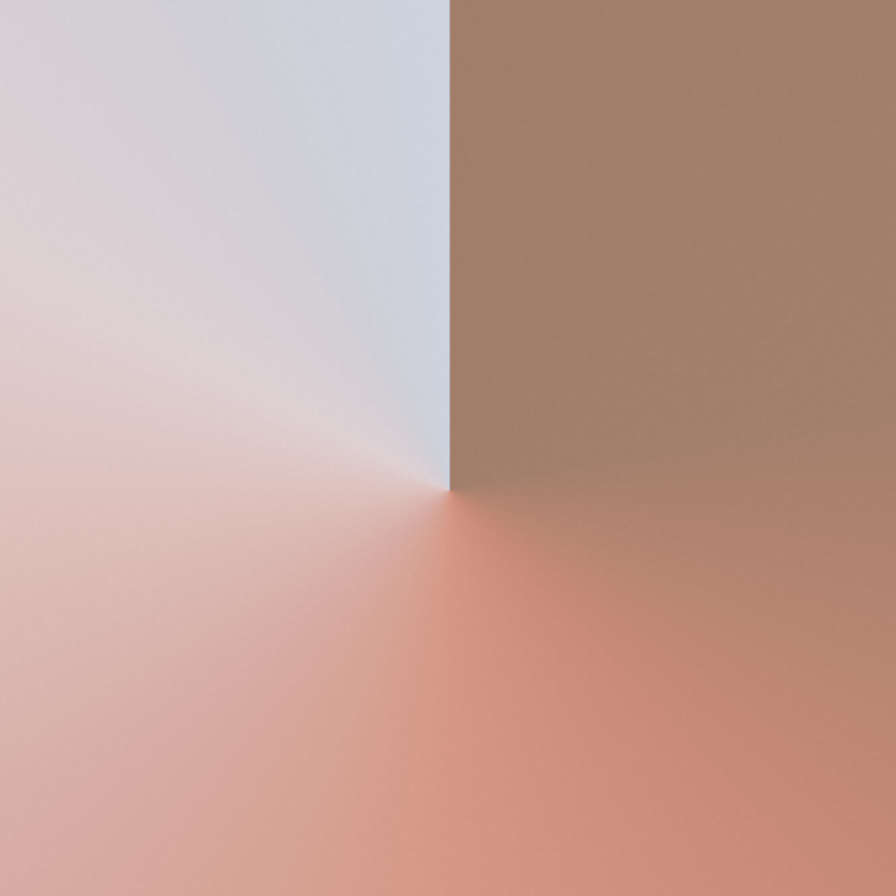
Give the GLSL for this background, as a three.js fragment shader.

```glsl
// A conic gradient sweeping clockwise from brown through coral and rose to
// pale blue, with a sharp vertical seam above its centre.
// The turn angle drives a chain of colour stops; cellular noise adds fine grain.
varying vec2 vUv;

const float TAU = 6.283185;

// Fraction of a clockwise turn, starting straight up
float clockwiseTurn(vec2 offset) {
  return fract(atan(offset.x, offset.y) / TAU);
}

// Moves from the colour so far to the next stop over a span of the turn
vec3 addStop(vec3 color, vec3 nextColor, float from, float to, float turn) {
  return mix(color, nextColor, clamp((turn - from) / (to - from), 0.0, 1.0));
}

vec3 conicRamp(float turn) {
  vec3 brown = vec3(0.635, 0.490, 0.415);
  vec3 umber = vec3(0.641, 0.500, 0.422);
  vec3 clay = vec3(0.725, 0.527, 0.445);
  vec3 terracotta = vec3(0.790, 0.544, 0.474);
  vec3 coral = vec3(0.838, 0.594, 0.520);
  vec3 salmon = vec3(0.840, 0.640, 0.582);
  vec3 rose = vec3(0.843, 0.675, 0.645);
  vec3 blush = vec3(0.870, 0.760, 0.743);
  vec3 petal = vec3(0.870, 0.816, 0.826);
  vec3 mist = vec3(0.814, 0.811, 0.838);
  vec3 paleBlue = vec3(0.803, 0.826, 0.876);

  vec3 color = addStop(brown, umber, 0.0, 0.22, turn);
  color = addStop(color, clay, 0.22, 0.315, turn);
  color = addStop(color, terracotta, 0.315, 0.38, turn);
  color = addStop(color, coral, 0.38, 0.50, turn);
  color = addStop(color, salmon, 0.50, 0.57, turn);
  color = addStop(color, rose, 0.57, 0.635, turn);
  color = addStop(color, blush, 0.635, 0.75, turn);
  color = addStop(color, petal, 0.75, 0.825, turn);
  color = addStop(color, mist, 0.825, 0.927, turn);
  return addStop(color, paleBlue, 0.927, 1.0, turn);
}

// Sweep with the seam softened across a thin strip above the centre
vec3 conicSweep(vec2 offset, float seamWidth) {
  vec3 color = conicRamp(clockwiseTurn(offset));
  if (offset.y > 0.0 && abs(offset.x) < seamWidth) {
    float side = smoothstep(-seamWidth, seamWidth, offset.x);
    color = mix(conicRamp(1.0), conicRamp(0.0), side);
  }
  return color;
}

vec2 hash2(vec2 cell) {
  vec2 mixed = vec2(dot(cell, vec2(127.1, 311.7)), dot(cell, vec2(269.5, 183.3)));
  return fract(sin(mixed) * 43758.5);
}

// Distance to the nearest scattered point
float cellular(vec2 p) {
  vec2 cell = floor(p);
  float nearest = 2.0;
  for (int y = -1; y <= 1; y++) {
    for (int x = -1; x <= 1; x++) {
      vec2 neighbour = cell + vec2(float(x), float(y));
      nearest = min(nearest, distance(p, neighbour + hash2(neighbour)));
    }
  }
  return nearest;
}

void main() {
  vec2 center = vec2(0.502, 0.453);
  float seamWidth = 0.0015;
  float grainScale = 170.0;
  float grainStrength = 0.012;

  vec3 color = conicSweep(vUv - center, seamWidth);

  // Faint paper grain
  color += (cellular(vUv * grainScale) - 0.45) * grainStrength;

  gl_FragColor = vec4(color, 1.0);
}
```
